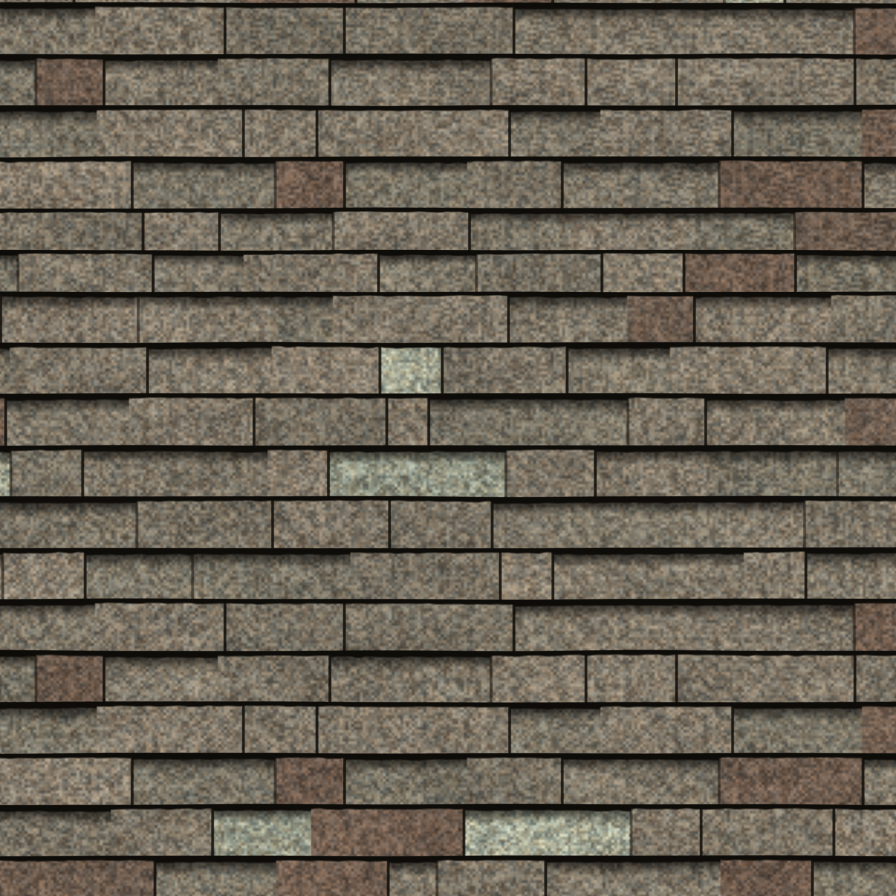
This texture is drawn by a three.js fragment shader. Its source:

```glsl
varying vec2 vUv;

const float COURSE = 0.0573;   // height of one course
const float TABS = 7.6;        // mean number of tabs across
const float SOFT = 0.0012;     // edge softness

const vec3 TAUPE = vec3(0.485, 0.448, 0.392);
const vec3 GREY = vec3(0.490, 0.468, 0.410);
const vec3 RUSSET = vec3(0.405, 0.335, 0.285);
const vec3 PALE = vec3(0.610, 0.620, 0.545);
const vec3 GAP = vec3(0.055, 0.048, 0.035);

float hash(vec2 p) {
  return fract(sin(dot(p, vec2(127.1, 311.7))) * 43758.5453);
}

float valueNoise(vec2 p) {
  vec2 cell = floor(p);
  vec2 f = fract(p);
  f = f * f * (3.0 - 2.0 * f);
  float low = mix(hash(cell), hash(cell + vec2(1.0, 0.0)), f.x);
  float high = mix(hash(cell + vec2(0.0, 1.0)), hash(cell + vec2(1.0, 1.0)), f.x);
  return mix(low, high, f.y);
}

// Distance down the roof, with two narrower courses near the top
float courseDepth(float y) {
  float depth = 1.0 - y - 0.004;
  return depth + 0.022 * clamp((depth - 0.23) / 0.097, 0.0, 1.0);
}

// The first four courses recur after a run of twelve
float courseSeed(float course) {
  float recurs = step(11.5, course) * step(course, 15.5);
  return course - 12.0 * recurs;
}

float jointX(float index, float seed) {
  return (index + 0.75 * (hash(vec2(index, seed + 3.7)) - 0.5)) / TABS;
}

// 1 for an upper-layer tab, 0 for a recessed one; mostly alternating
float raisedTab(float index, float seed) {
  float odd = mod(index + seed, 2.0);
  return step(mix(0.82, 0.14, odd), hash(vec2(index + 41.0, seed + 9.2)));
}

vec3 tabColour(float index, float seed, float raised) {
  float pick = hash(vec2(index + 17.3, seed + 23.1));
  float tone = hash(vec2(index + 5.9, seed + 61.7));
  vec3 colour = mix(GREY, TAUPE, mix(tone, 1.0, 0.5 * raised));
  colour = mix(colour, RUSSET, step(pick, 0.27) * raised * (0.65 + 0.35 * tone));
  colour = mix(colour, PALE, step(0.94, pick));
  return colour * (0.94 + 0.12 * tone);
}

// Mineral granules at two sizes over broad weathering
vec3 granules(vec2 uv) {
  float fine = valueNoise(uv * 310.0) - 0.5;
  float coarse = valueNoise(uv * 150.0 + 19.0) - 0.5;
  float weather = valueNoise(uv * vec2(14.0, 26.0) + 7.0) - 0.5;
  float warmth = valueNoise(uv * 190.0 + 53.0) - 0.5;
  float light = 1.0 + 0.48 * fine + 0.34 * coarse + 0.12 * weather;
  return light + 0.10 * warmth * vec3(1.0, 0.0, -1.0);
}

// Gap below the upper course, and its shadow on recessed tabs
vec3 shadeTab(vec3 colour, float drop, float raised, float rough) {
  float gap = mix(0.0062, 0.0042, raised) + 0.0016 * rough;
  float reach = 0.023 + 0.006 * rough;
  float shadow = mix(0.46, 1.0, smoothstep(gap, reach, drop));
  colour *= mix(shadow, 1.0, raised);
  return mix(GAP, colour, smoothstep(gap - SOFT, gap + 1.5 * SOFT, drop));
}

vec3 surfaceTab(float index, float seed, float drop, float rough, vec3 grain) {
  float raised = raisedTab(index, seed);
  return shadeTab(tabColour(index, seed, raised) * grain, drop, raised, rough);
}

void main() {
  // Course, and position below its top edge
  float wave = 0.0016 * (valueNoise(vec2(vUv.x * 7.0, vUv.y * 18.0)) - 0.5);
  float depth = courseDepth(vUv.y) + wave;
  float course = floor(depth / COURSE);
  float seed = courseSeed(course);
  float drop = depth - course * COURSE;

  // Tabs on both sides of the nearest joint
  float index = floor(vUv.x * TABS + 0.5);
  float offset = vUv.x - jointX(index, seed);
  float rough = valueNoise(vUv * vec2(90.0, 60.0)) - 0.5;
  vec3 grain = granules(vUv);
  vec3 left = surfaceTab(index - 1.0, seed, drop, rough, grain);
  vec3 right = surfaceTab(index, seed, drop, rough, grain);
  vec3 colour = mix(left, right, smoothstep(-SOFT, SOFT, offset));

  // Dark joint, strongest after a raised tab
  float faint = 0.5 * step(0.55, hash(vec2(index, seed + 77.0)));
  float strength = mix(faint, 0.85, raisedTab(index - 1.0, seed));
  float seam = 1.0 - smoothstep(0.0006, 0.0006 + 1.6 * SOFT, abs(offset));
  colour = mix(colour, GAP, strength * seam);

  // Lower edge of the course
  float lip = smoothstep(0.0, 1.6 * SOFT, COURSE - drop);
  gl_FragColor = vec4(mix(GAP, colour, lip), 1.0);
}
```
